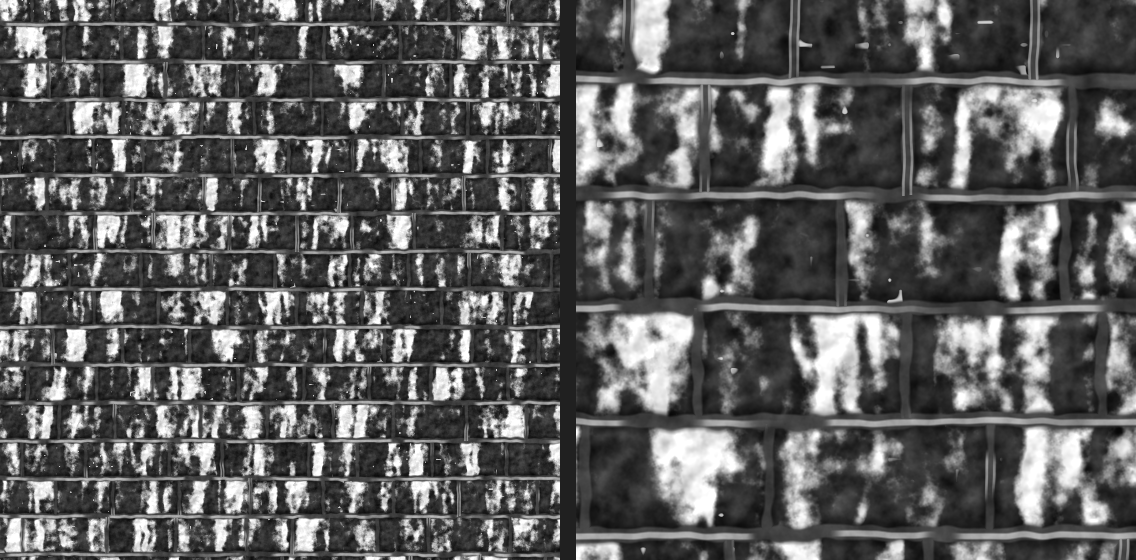
Left: the whole. Right: its middle third, enlarged.
Reproduce this texture procedurally as a Shadertoy shader.

```glsl
// Dark rough stone blocks in staggered courses, streaked with white lime stains
#define ROWS 14.77          // courses over the canvas height
#define COLS 8.3            // mean blocks over the canvas width
#define TOP_OFFSET 0.635    // part of a course cut off at the top
#define EDGE_JITTER 0.34    // variation of block length
#define JOINT 0.033         // half width of an upright joint, in courses
#define STAIN_LOW 0.53      // streak level where the stain begins
#define STAIN_HIGH 0.90     // streak level where the stain is solid
#define STONE 0.195
#define MORTAR 0.25
#define LIME 0.95

float hash(vec2 p) {
    vec3 q = fract(vec3(p.xyx) * 0.1031);
    q += dot(q, q.yzx + 33.33);
    return fract((q.x + q.y) * q.z);
}

float noise(vec2 p) {
    vec2 i = floor(p), f = fract(p);
    f = f * f * (3.0 - 2.0 * f);
    return mix(mix(hash(i), hash(i + vec2(1, 0)), f.x),
               mix(hash(i + vec2(0, 1)), hash(i + vec2(1, 1)), f.x), f.y);
}

float fbm(vec2 p) {
    float sum = 0.0, amp = 0.5;
    for (int k = 0; k < 4; k++) {
        sum += amp * noise(p);
        p = mat2(1.6, 1.2, -1.2, 1.6) * p + 17.3;
        amp *= 0.5;
    }
    return sum / 0.9375;
}

// Position of the upright joint with index i in a course
float jointAt(float i, float row) {
    return i + EDGE_JITTER * hash(vec2(i, row * 3.0 + 50.0));
}

// Lime washed down the face: one or two broad bands broken into thin streaks
float stainField(vec2 uv, vec2 id, vec2 local, float grain) {
    float bands = 0.0;
    for (float k = 0.0; k < 2.0; k++) {
        vec2 seed = id + vec2(31.0, 77.0) * (k + 1.0);
        float center = mix(0.1, 0.9, hash(seed));
        float width = mix(0.07, 0.17, hash(seed + 5.3));
        float d = (local.x - center + 0.06 * (local.y - 0.5)) / width;
        bands = max(bands, exp(-d * d) * mix(0.35, 1.0, hash(seed + 9.7)));
    }
    float x = uv.x + 0.008 * (noise(uv * 45.0 + id.y * 7.0) - 0.5);
    float y = uv.y + id.y * 3.7;
    float streak = 0.55 * noise(vec2(x * 48.0, y * 9.0))
                 + 0.45 * noise(vec2(x * 135.0, y * 22.0));
    float fade = 0.22 * hash(id + 13.1) * smoothstep(0.3, 1.0, local.y);
    return streak + 0.42 * bands + 0.55 * (grain - 0.5) - fade;
}

void mainImage(out vec4 fragColor, in vec2 fragCoord) {
    vec2 uv = fragCoord / iResolution.xy;
    float aa = ROWS / iResolution.y;

    // Courses counted downwards, with slightly wavy bed joints
    float r = (1.0 - uv.y) * ROWS - TOP_OFFSET;
    r += 0.05 * (noise(uv * vec2(14.0, 20.0)) - 0.5)
       + 0.03 * (noise(uv * vec2(90.0, 40.0)) - 0.5);
    float row = floor(r), v = r - row;

    // Block under this point
    float p = uv.x * COLS + 0.5 * mod(row, 2.0) + 0.45 * hash(vec2(row, 4.0));
    p += 0.02 * (noise(uv * vec2(20.0, 70.0)) - 0.5);
    float i = floor(p);
    if (p < jointAt(i, row)) i -= 1.0;
    float left = jointAt(i, row), right = jointAt(i + 1.0, row);
    vec2 id = vec2(i, row);
    vec2 local = vec2((p - left) / (right - left), v);

    // Rough block outline
    float side = min(p - left, right - p) * ROWS / COLS;
    float inside = min(side - JOINT, min(v - 0.035, 0.935 - v));
    inside += 0.035 * (noise(uv * 110.0) - 0.5);
    float block = smoothstep(-0.5 * aa, 0.5 * aa + 0.02, inside);

    // Stone relief lit from the upper left
    float grain = fbm(uv * 105.0);
    float relief = fbm(uv * 62.0) - fbm(uv * 62.0 + vec2(-0.22, 0.22));
    float tone = STONE + 0.035 * (hash(id + 2.0) - 0.5)
               + 0.24 * (grain - 0.5) + 0.28 * relief;
    tone *= mix(0.6, 1.0, smoothstep(0.0, 0.12, inside));
    tone *= mix(1.0, 0.8, smoothstep(0.72, 0.93, v));

    // Stains and small lime flecks
    float stain = smoothstep(STAIN_LOW, STAIN_HIGH, stainField(uv, id, local, grain));
    stain *= mix(0.4, 1.0, smoothstep(0.0, 0.06, inside));
    tone = mix(tone, LIME + 0.7 * relief, stain);
    float fleck = smoothstep(0.90, 0.97, noise(uv * 150.0 + 40.0))
                * smoothstep(0.55, 0.7, noise(uv * 23.0 + 8.0));
    tone = mix(tone, LIME, 0.8 * fleck);

    // Mortar, with lime crusts on the beds and on some upright joints
    float mortar = MORTAR + 0.2 * (grain - 0.5);
    float shade = mix(mortar, tone, block);
    float bed = abs(r - floor(r + 0.5));
    float crust = 1.0 - smoothstep(0.015, 0.03 + aa, bed);
    crust *= smoothstep(0.2, 0.55, noise(vec2(uv.x * 38.0, floor(r + 0.5) * 5.0)));
    float rim = 1.0 - smoothstep(0.005, 0.01 + aa, abs(side - JOINT));
    rim *= smoothstep(0.6, 0.8, noise(uv * vec2(30.0, 26.0) + 70.0));
    shade = mix(shade, 0.85, max(0.85 * crust, 0.6 * rim) * mix(0.6, 1.0, grain));

    fragColor = vec4(vec3(clamp(shade, 0.03, 1.0)), 1.0);
}
```
